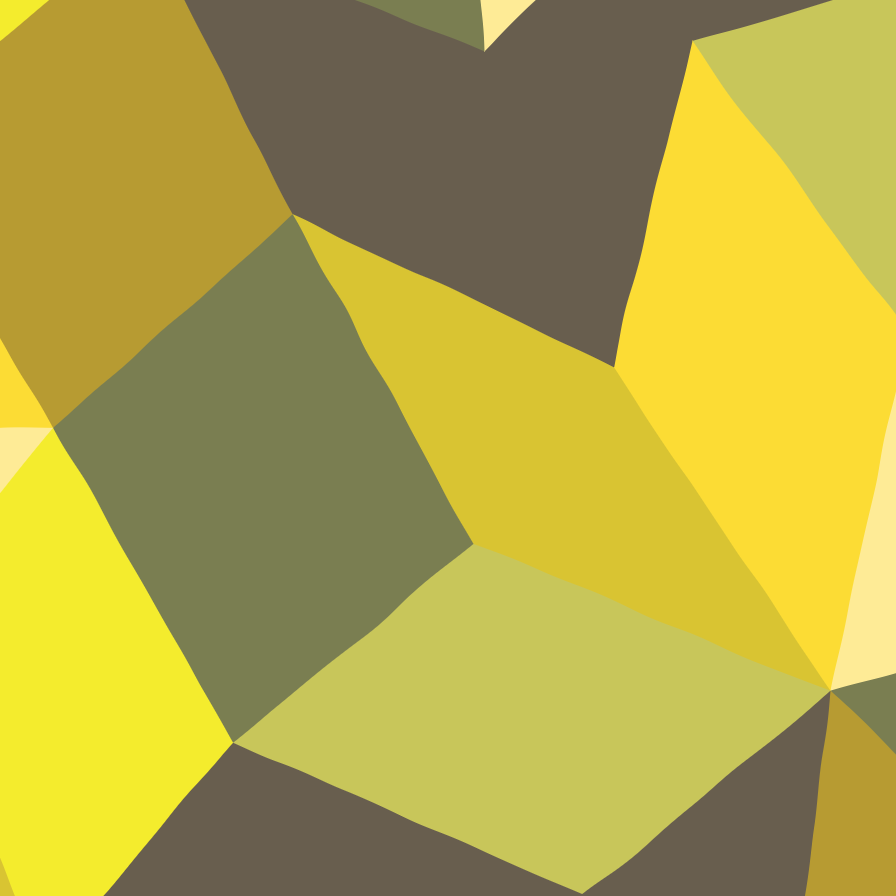
Give the GLSL for this pattern, as a WebGL 1 fragment shader.

```glsl
precision highp float;
uniform vec2 u_resolution;

#define BROWN   vec3(0.408, 0.369, 0.306)
#define OLIVE   vec3(0.478, 0.494, 0.318)
#define LEAF    vec3(0.784, 0.776, 0.353)
#define MUSTARD vec3(0.851, 0.769, 0.196)
#define GOLD    vec3(0.988, 0.863, 0.204)
#define LEMON   vec3(0.957, 0.925, 0.176)
#define OCHRE   vec3(0.718, 0.608, 0.196)
#define CREAM   vec3(0.996, 0.922, 0.588)
#define WOBBLE  0.004
#define WOBBLE_FREQUENCY 13.0

// Gradient noise, roughly -0.5 to 0.5
vec2 gradientAt(vec2 cell) {
  float angle = 6.2832 * fract(sin(dot(cell, vec2(127.1, 311.7))) * 4375.85);
  return vec2(cos(angle), sin(angle));
}

float gradientNoise(vec2 p) {
  vec2 i = floor(p), f = fract(p);
  vec2 w = f * f * (3.0 - 2.0 * f);
  vec2 x = vec2(1.0, 0.0), y = vec2(0.0, 1.0);
  float low = mix(dot(gradientAt(i), f), dot(gradientAt(i + x), f - x), w.x);
  float high = mix(dot(gradientAt(i + y), f - y),
                   dot(gradientAt(i + 1.0), f - 1.0), w.x);
  return mix(low, high, w.y);
}

vec2 point;       // current position on the canvas
float pixelSize;  // width of the edge smoothing
vec4 paint;       // summed colour and coverage

// Signed distance to a line, positive on the left of a to b
float leftOf(vec2 a, vec2 b) {
  vec2 along = normalize(b - a);
  return dot(point - a, vec2(-along.y, along.x));
}

// Convex four-sided face, corners counter-clockwise.
// Summed coverage keeps shared edges free of seams.
void face(vec2 a, vec2 b, vec2 c, vec2 d, vec3 color) {
  float inside = min(min(leftOf(a, b), leftOf(b, c)),
                     min(leftOf(c, d), leftOf(d, a)));
  float coverage = clamp(inside / pixelSize + 0.5, 0.0, 1.0);
  paint += vec4(color, 1.0) * coverage;
}

// Parallelogram spanned from one corner
void parallelogram(vec2 corner, vec2 a, vec2 b, vec3 color) {
  face(corner, a, a + b - corner, b, color);
}

void main() {
  point = gl_FragCoord.xy / u_resolution;
  pixelSize = 1.0 / min(u_resolution.x, u_resolution.y);
  paint = vec4(0.0);

  // Slightly uneven, hand-cut edges
  vec2 q = point * WOBBLE_FREQUENCY;
  point += WOBBLE * vec2(gradientNoise(q), gradientNoise(q + 37.0));

  // Shared corners
  vec2 hub = vec2(0.529, 0.393);
  vec2 shoulder = vec2(0.326, 0.760);
  vec2 leftHub = vec2(0.060, 0.523);
  vec2 foot = vec2(0.260, 0.171);
  vec2 rightHub = vec2(0.927, 0.229);
  vec2 notch = vec2(0.684, 0.591);
  vec2 peak = vec2(0.773, 0.953);
  vec2 rightEdge = vec2(1.013, 0.628);
  vec2 topHub = vec2(0.540, 0.943);
  vec2 topSplit = vec2(0.527, 1.134);
  vec2 topLeft = vec2(0.163, 1.087);
  vec2 farLeft = vec2(-0.134, 0.845);
  vec2 midLeft = vec2(-0.130, 0.520);
  vec2 lowLeft = vec2(-0.117, 0.309);
  vec2 bottomLeft = vec2(0.050, -0.073);
  vec2 farRight = vec2(1.172, 0.299);
  vec2 lowRight = vec2(1.073, 0.086);

  // Central box
  face(shoulder, leftHub, foot, hub, OLIVE);
  face(shoulder, hub, rightHub, notch, MUSTARD);
  face(hub, foot, vec2(0.651, 0.001), rightHub, LEAF);

  // Left group
  face(shoulder, topLeft, farLeft, leftHub, OCHRE);
  face(leftHub, lowLeft, bottomLeft, foot, LEMON);
  parallelogram(leftHub, farLeft, midLeft, GOLD);
  parallelogram(leftHub, midLeft, lowLeft, CREAM);
  parallelogram(farLeft, topLeft, vec2(-0.34, 1.0), LEMON);
  parallelogram(bottomLeft, lowLeft, vec2(-0.13, -0.172), MUSTARD);

  // Right group
  face(peak, notch, rightHub, rightEdge, GOLD);
  parallelogram(peak, rightEdge, vec2(1.086, 1.047), LEAF);
  parallelogram(rightHub, farRight, rightEdge, CREAM);
  parallelogram(rightHub, lowRight, farRight, OLIVE);
  parallelogram(rightHub, vec2(0.880, -0.146), lowRight, OCHRE);

  // Tip at the top
  parallelogram(topHub, topSplit, vec2(0.263, 1.052), OLIVE);
  parallelogram(topHub, vec2(0.729, 1.128), topSplit, CREAM);

  // Ground shows wherever no face covers it
  vec3 color = paint.rgb / max(paint.a, 1.0);
  color += BROWN * max(1.0 - paint.a, 0.0);
  gl_FragColor = vec4(color, 1.0);
}
```
